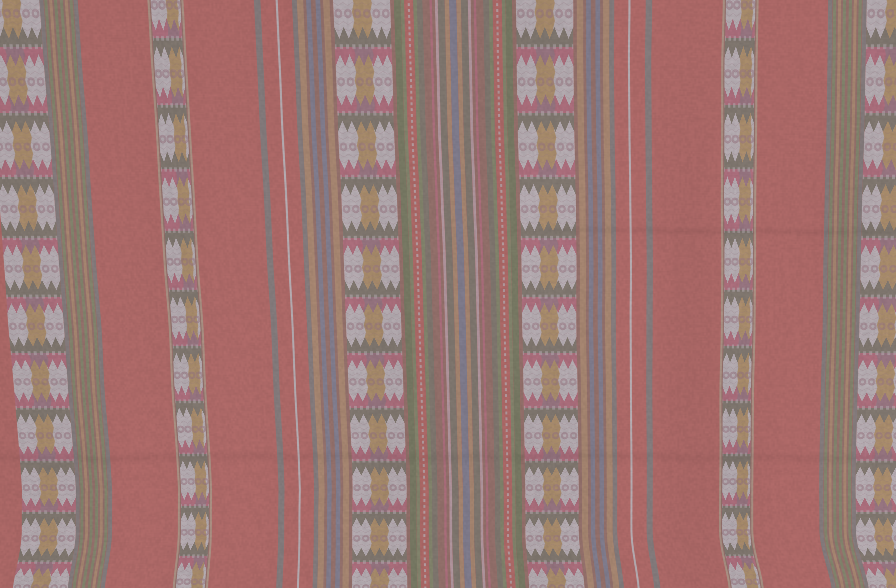
A WebGL 1 fragment shader for this pattern:

```glsl
precision highp float;
// Striped handwoven cloth: plain ground, mirrored warp stripes and toothed leaf bands.
// Stripes are layered by distance from a central axis; the leaf bands repeat by row.
// A gentle drape bends the warp, and hashed threads, creases and shade add wear.
uniform vec2 u_resolution;

const float SPAN = 768.0;      // threads across the canvas
const float AXIS = 388.0;      // thread on which the stripes are mirrored
const float ROW_SIZE = 50.0;   // mean threads in one leaf row
const float WEAVE = 0.055;     // strength of the thread grain
const vec3 GROUND = vec3(0.665, 0.402, 0.396);
const vec3 WHITE = vec3(0.69, 0.655, 0.675);
const vec3 GOLD = vec3(0.645, 0.535, 0.41);
const vec3 PINK = vec3(0.655, 0.42, 0.475);
const vec3 MAUVE = vec3(0.575, 0.445, 0.49);
const vec3 OLIVE = vec3(0.49, 0.455, 0.425);
const vec3 BROWN = vec3(0.565, 0.43, 0.41);
const vec3 ORANGE = vec3(0.635, 0.51, 0.43);
const vec3 GREEN = vec3(0.50, 0.505, 0.415);
const vec3 BLUE = vec3(0.49, 0.475, 0.54);
const vec3 SLATE = vec3(0.505, 0.47, 0.475);

float hash(vec2 p) {
  return fract(sin(dot(p, vec2(127.1, 311.7))) * 43758.5453);
}

float noise(vec2 p) {
  vec2 i = floor(p), f = fract(p);
  f = f * f * (3.0 - 2.0 * f);
  vec2 e = vec2(0.0, 1.0);
  return mix(mix(hash(i), hash(i + e.yx), f.x),
             mix(hash(i + e.xy), hash(i + e.yy), f.x), f.y);
}

float triangle(float x) { return abs(fract(x) - 0.5) * 2.0; }

// Smooth cover of a strip between two edges.
float strip(float x, float lo, float hi, float aa) {
  return smoothstep(lo - aa, lo + aa, x) - smoothstep(hi - aa, hi + aa, x);
}

void stripe(inout vec3 col, float x, float lo, float hi, float aa, vec3 tint) {
  col = mix(col, tint, strip(x, lo, hi, aa));
}

// One leaf band: q runs across it, heart gives the limits of the gold part.
vec3 leafBand(float q, float rows, float width, float teeth, vec2 heart, float px) {
  float s = fract(rows) - 0.5;
  float aaRow = 0.7 * px / ROW_SIZE, aaAcross = 0.7 * px / width;
  float gap = floor(rows + 0.5);
  // two-coloured gap between leaves
  float swapped = step(0.72, hash(vec2(gap, width + heart.x)));
  float below = mix(step(0.0, s), step(s, 0.0), swapped);
  float zigzag = 0.035 * (triangle(rows * 4.0) - 0.5);
  float middle = strip(q + zigzag, heart.x, heart.y, aaAcross);
  vec3 col = mix(OLIVE, mix(PINK, MAUVE, middle), below);
  float knots = smoothstep(0.35, 0.65, triangle(q * teeth * 1.5));
  col = mix(col, WHITE, 0.55 * knots * strip(abs(s), 0.465, 0.6, aaRow));
  // pointed leaves, with small rings woven along their waist
  float reach = 0.385 - 0.17 * triangle(q * teeth);
  vec3 leaf = mix(WHITE, GOLD, middle);
  vec2 cell = vec2((fract(q * teeth) - 0.5) * width / teeth, (s - 0.02) * ROW_SIZE);
  float ring = 1.0 - smoothstep(0.5, 1.4, abs(length(cell) - 2.4));
  leaf = mix(leaf, MAUVE, 0.5 * ring);
  float chevron = triangle(s * 11.0 + 0.5 * triangle(q * teeth));
  leaf = mix(leaf, MAUVE, 0.2 * smoothstep(0.72, 0.95, chevron));
  return mix(col, leaf, 1.0 - smoothstep(reach - aaRow, reach + aaRow, abs(s)));
}

void main() {
  vec2 p = gl_FragCoord.xy / u_resolution.x * SPAN;
  float t = 1.0 - gl_FragCoord.y / u_resolution.y;
  float px = SPAN / u_resolution.x;
  float aa = 0.6 * px;

  // drape: the warp leans inward, then flares at the lower hem
  float lean = min(t * 1.2, 1.0) * (36.0 - 0.062 * p.x);
  float flare = smoothstep(0.9, 1.02, t) * (p.x - 330.0) * 0.03;
  float x = p.x - lean - flare + 1.4 * (noise(vec2(p.x * 0.01, t * 9.0)) - 0.5);
  float side = x - AXIS;
  float m = abs(side);
  float rows = 8.3 * t + 1.9 * t * t + 0.33;
  vec3 col = GROUND;

  // central stripes, from the axis outward
  stripe(col, m, -9.0, 3.2, aa, BLUE);
  stripe(col, m, 3.2, 7.0, aa, ORANGE);
  stripe(col, m, 7.0, 13.0, aa, OLIVE);
  stripe(col, m, 13.0, 15.5, aa, mix(WHITE, PINK, 0.35));
  stripe(col, m, 15.5, 26.0, aa, BROWN);
  stripe(col, m, 18.0, 20.0, aa, PINK);
  stripe(col, m, 26.0, 34.0, aa, OLIVE);
  float rim = abs(m - 38.0);
  stripe(col, rim, 4.0, 7.0, aa, GREEN);
  float stitch = smoothstep(0.3, 0.7, triangle(p.y / 5.0));
  col = mix(col, WHITE, 0.75 * stitch * strip(rim, -2.0, 0.9, aa));
  stripe(col, m, 45.0, 51.0, aa, GREEN * 0.92);
  stripe(col, m, 51.0, 54.0, aa, BROWN);

  // stripes outside the inner bands, folded about their own centre
  float fold = abs(m - 120.0);
  stripe(col, m, 103.0, 138.0, aa, BROWN);
  stripe(col, fold, 2.0, 6.0, aa, BLUE);
  stripe(col, fold, 8.5, 14.0, aa, ORANGE);
  stripe(col, m, 134.0, 138.0, aa, SLATE);
  stripe(col, m, 150.2, 152.0, aa, WHITE);
  stripe(col, m, 165.0, 170.5, aa, SLATE);

  // outer stripes: fine alternating threads between slate borders
  float outer = abs(m - 338.5);
  stripe(col, outer, -1.0, 16.5, aa, BROWN);
  for (int i = 0; i < 3; i++) {
    float lo = 1.2 + 4.2 * float(i);
    stripe(col, outer, lo, lo + 2.6, aa, i == 1 ? ORANGE : GREEN);
  }
  stripe(col, outer, 13.0, 16.5, aa, SLATE);

  // leaf bands: two wide ones and a narrow one on each side
  for (int i = 0; i < 2; i++) {
    float start = 54.0 + 301.0 * float(i);
    float q = (side > 0.0) ? (m - start) / 49.0 : 1.0 - (m - start) / 49.0;
    vec3 wide = leafBand(q, rows, 49.0, 6.0, vec2(0.34, 0.66), px);
    stripe(col, m, start, start + 49.0, aa, wide);
  }
  stripe(col, m, 231.0, 262.0, aa, mix(ORANGE, WHITE, 0.3));
  stripe(col, m, 232.8, 260.2, aa, BROWN);
  float narrowQ = 0.5 + (side - sign(side) * 246.5) / 26.0;
  vec3 narrow = leafBand(narrowQ, rows + 0.12, 26.0, 4.0, vec2(0.52, 0.9), px);
  stripe(col, m, 233.8, 259.2, aa, narrow);

  // thread grain, fading, soft folds and two pressed creases
  float grain = noise(vec2(x * 0.6, p.y * 0.45)) + 0.5 * noise(vec2(x * 0.25, p.y * 0.9));
  float cloth = 1.0 + WEAVE * (grain - 0.75);
  cloth += 0.035 * (noise(vec2(x * 0.022, t * 2.5)) - 0.5);
  float wander = 0.006 * noise(vec2(p.x * 0.02, 4.0));
  float upper = (t - 0.39 - wander) / 0.006, lower = (t - 0.775 - wander) / 0.007;
  cloth -= 0.045 * exp(-upper * upper) * smoothstep(400.0, 520.0, p.x);
  cloth -= 0.04 * exp(-lower * lower);
  gl_FragColor = vec4(col * cloth, 1.0);
}
```
